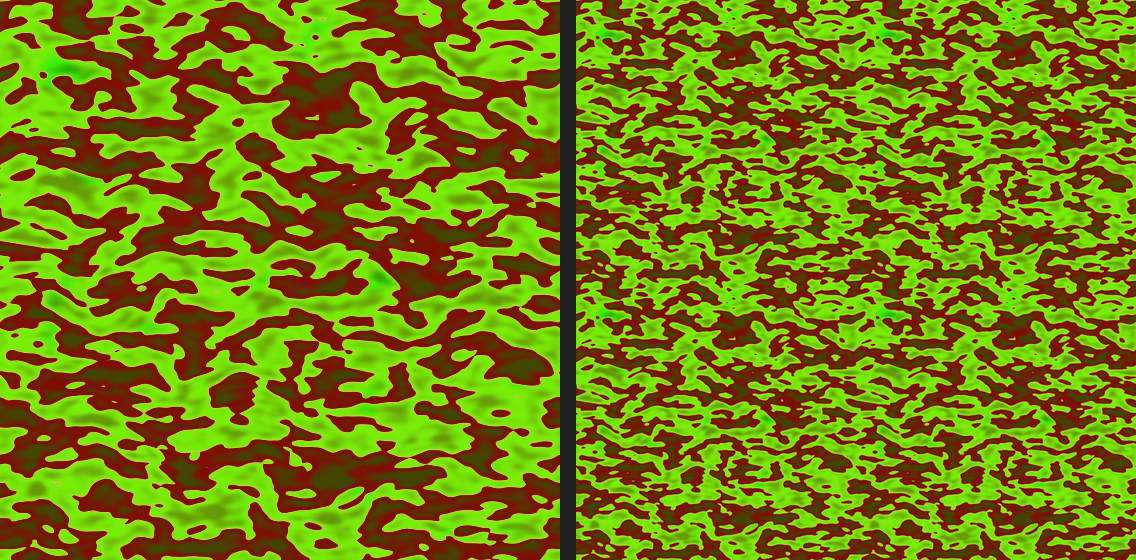
Left: one tile. Right: repeated 2 by 2.
Reproduce this texture procedurally as a Shadertoy shader.

```glsl
// Acid green and dark red camouflage: wide, flat patches cut from layered
// gradient noise. Each side shades toward olive with depth from the border,
// and a thin pale rim lines the green. All noise wraps, so the tile repeats.

vec2 latticeGradient(vec2 cell, float seed) {
    vec3 q = fract(vec3(cell.xyx) * vec3(0.1031, 0.1030, 0.0973) + seed * 0.137);
    q += dot(q, q.yzx + 33.33);
    float angle = 6.28318 * fract((q.x + q.y) * q.z);
    return vec2(cos(angle), sin(angle));
}

// Gradient noise that wraps after a whole number of cells per axis
float wrapNoise(vec2 uv, vec2 cells, float seed) {
    vec2 p = uv * cells + seed * vec2(0.37, 0.71);
    vec2 i = floor(p);
    vec2 f = p - i;
    vec2 u = f * f * f * (f * (f * 6.0 - 15.0) + 10.0);
    vec4 corner;
    for (int k = 0; k < 4; k++) {
        vec2 o = vec2(k & 1, k >> 1);
        corner[k] = dot(latticeGradient(mod(i + o, cells), seed), f - o);
    }
    return mix(mix(corner.x, corner.y, u.x), mix(corner.z, corner.w, u.x), u.y);
}

// Signed height: positive in the green patches, negative in the red
float patchHeight(vec2 uv) {
    // Bend the flat patches so they slope both ways
    uv.y += 0.035 * wrapNoise(uv, vec2(7.0, 5.0), 1.0);
    uv.x += 0.020 * wrapNoise(uv, vec2(8.0, 12.0), 2.0);
    return 0.65 * wrapNoise(uv, vec2(6.0, 14.0), 3.0)
         + 1.00 * wrapNoise(uv, vec2(15.0, 32.0), 4.0)
         + 0.50 * wrapNoise(uv, vec2(29.0, 55.0), 5.0)
         + 0.01;
}

void mainImage(out vec4 fragColor, in vec2 fragCoord) {
    vec2 uv = fragCoord / iResolution.xy;
    float pixel = 1.0 / iResolution.y;

    // Height and approximate distance to the border, in canvas units
    float height = patchHeight(uv);
    vec2 slope = vec2(patchHeight(uv + vec2(0.001, 0.0)),
                      patchHeight(uv + vec2(0.0, 0.001))) - height;
    float border = height * 0.001 / max(length(slope), 0.003);

    // Depth into a patch, mottled by finer noise
    float mottle = wrapNoise(uv, vec2(34.0, 58.0), 6.0);
    float depth = abs(height) + 0.18 * mottle;

    vec3 red = mix(vec3(0.49, 0.06, 0.02), vec3(0.26, 0.27, 0.0),
                   smoothstep(0.05, 0.6, depth));
    vec3 green = mix(vec3(0.47, 0.93, 0.03), vec3(0.40, 0.60, 0.03),
                     smoothstep(0.1, 0.8, depth));

    // Rare drift of the green toward a cooler hue
    float cool = smoothstep(0.3, 0.6, wrapNoise(uv, vec2(9.0, 11.0), 7.0));
    green.r -= 0.25 * cool;

    // Pale rim just inside the green
    float rim = 1.0 - smoothstep(0.0012, 0.0012 + pixel, border);
    green = mix(green, vec3(0.72, 0.82, 0.24), rim);

    float inside = smoothstep(-0.5 * pixel, 0.5 * pixel, border);
    fragColor = vec4(mix(red, green, inside), 1.0);
}
```
